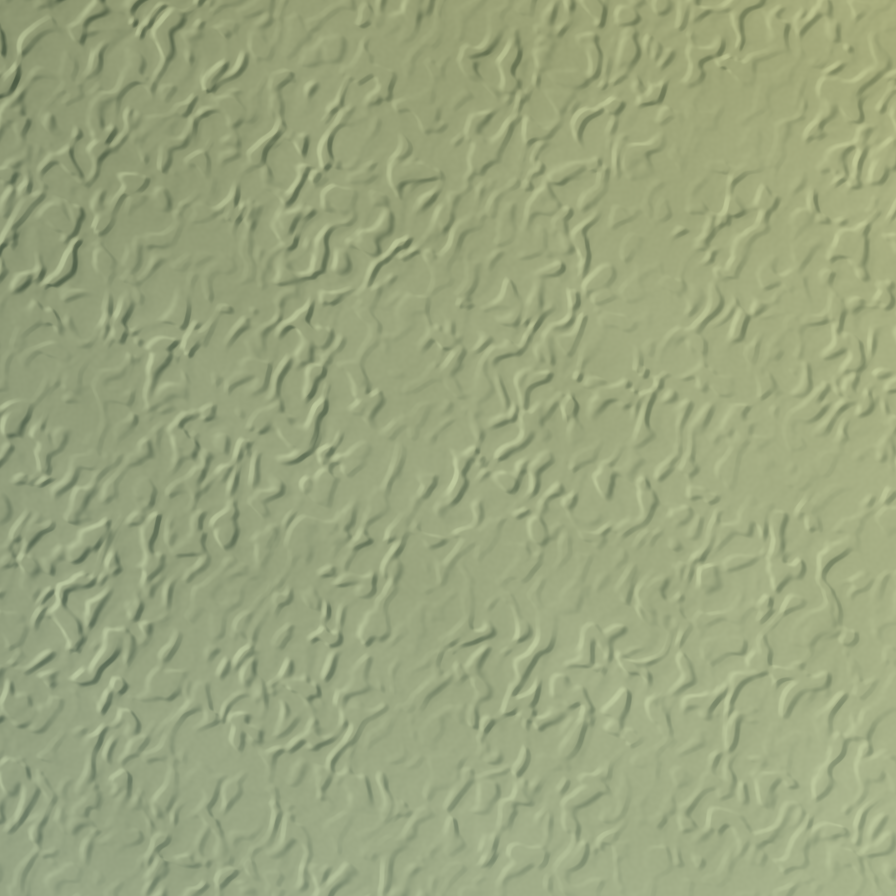
This texture is drawn by a Shadertoy shader. Its source:

```glsl
// Sage green textured plaster under raking light from the upper left.
// Warped gradient noise forms dense soft lumps; the height difference
// along the light direction gives pale lit edges and dark shaded streaks.

const vec3 BOTTOM_LEFT  = vec3(0.583, 0.634, 0.510);
const vec3 BOTTOM_RIGHT = vec3(0.654, 0.697, 0.543);
const vec3 TOP_LEFT     = vec3(0.543, 0.579, 0.435);
const vec3 TOP_RIGHT    = vec3(0.647, 0.667, 0.480);
const vec3 SHADOW_TINT  = vec3(0.168, 0.153, 0.120);
const vec3 LIT_TINT     = vec3(0.098, 0.102, 0.085);

const vec2 LIGHT_DIR     = vec2(-0.84, 0.54);
const vec2 STREAK_DIR    = vec2(0.50, 0.866);
const float STREAK_SCALE = 0.62;   // below 1 lengthens features along the streak
const float LUMP_FREQ    = 46.0;   // lumps across the canvas
const float FINE_RATIO   = 1.8;    // second octave of lumps
const float FINE_WEIGHT  = 0.50;
const float WARP_FREQ    = 22.0;
const float WARP_AMOUNT  = 0.018;
const float PATCH_FREQ   = 8.0;    // smooth and rough areas
const float SMOOTH_RELIEF = 0.20;
const float EDGE_LEVEL   = -0.04;
const float EDGE_WIDTH   = 0.34;
const float UNDULATION   = 0.45;
const float LIGHT_STEP   = 0.0031;
const float MOTTLE       = 0.022;
const float GRAIN_FREQ   = 170.0;
const float GRAIN_AMOUNT = 0.010;

// Random unit gradient for a lattice cell
vec2 cellGradient(vec2 cell) {
    uvec2 q = uvec2(ivec2(cell) + 4096) * uvec2(1597u, 3812u);
    uint n = (q.x ^ q.y ^ 77u) * 747796u;
    n = (n ^ (n >> 15)) * 277803u;
    n = (n ^ (n >> 13)) * 668265u;
    n ^= n >> 16;
    float angle = 6.28318 * float(n & 65535u) / 65536.0;
    return vec2(cos(angle), sin(angle));
}

float gradientNoise(vec2 p) {
    vec2 i = floor(p), f = p - i;
    vec2 u = f * f * f * (f * (f * 6.0 - 15.0) + 10.0);
    float a = dot(cellGradient(i), f);
    float b = dot(cellGradient(i + vec2(1, 0)), f - vec2(1, 0));
    float c = dot(cellGradient(i + vec2(0, 1)), f - vec2(0, 1));
    float d = dot(cellGradient(i + vec2(1, 1)), f - vec2(1, 1));
    return mix(mix(a, b, u.x), mix(c, d, u.x), u.y);
}

// Roughness of the area around p: 0 smooth, 1 heavily worked
float roughness(vec2 p) {
    float n = gradientNoise(p * PATCH_FREQ + 31.7)
            + 0.7 * gradientNoise(p * PATCH_FREQ * 2.3 + 8.3);
    return smoothstep(-0.42, 0.32, n);
}

// Plaster height: soft raised lumps plus a continuous undulation
float plasterHeight(vec2 p) {
    vec2 warp = vec2(gradientNoise(p * WARP_FREQ + 3.1),
                     gradientNoise(p * WARP_FREQ + 57.4));
    p += WARP_AMOUNT * warp;
    vec2 across = vec2(STREAK_DIR.y, -STREAK_DIR.x);
    vec2 q = vec2(dot(p, across), dot(p, STREAK_DIR) * STREAK_SCALE) * LUMP_FREQ;
    float n = gradientNoise(q) + FINE_WEIGHT * gradientNoise(q * FINE_RATIO + 19.3);
    return smoothstep(EDGE_LEVEL, EDGE_LEVEL + EDGE_WIDTH, n) + UNDULATION * n;
}

void mainImage(out vec4 fragColor, in vec2 fragCoord) {
    vec2 uv = fragCoord / iResolution.xy;
    vec2 p = fragCoord / iResolution.y;

    // Broad lighting of the wall
    vec3 color = mix(mix(BOTTOM_LEFT, BOTTOM_RIGHT, uv.x),
                     mix(TOP_LEFT, TOP_RIGHT, uv.x), uv.y);

    // Relief, stronger on the left and fading toward the lower right
    vec2 offset = LIGHT_DIR * LIGHT_STEP;
    float slope = plasterHeight(p - offset) - plasterHeight(p + offset);
    float strength = mix(1.15, 0.75, uv.x) * mix(0.72, 1.0, smoothstep(0.0, 0.35, uv.y));
    slope *= strength * mix(SMOOTH_RELIEF, 1.0, roughness(p));
    color += LIT_TINT * max(slope, 0.0) - SHADOW_TINT * max(-slope, 0.0);

    // Soft mottling and fine grain
    color += MOTTLE * gradientNoise(p * 7.0 + 71.0);
    color += GRAIN_AMOUNT * gradientNoise(p * GRAIN_FREQ);

    fragColor = vec4(clamp(color + 0.006, 0.0, 1.0), 1.0);
}
```
